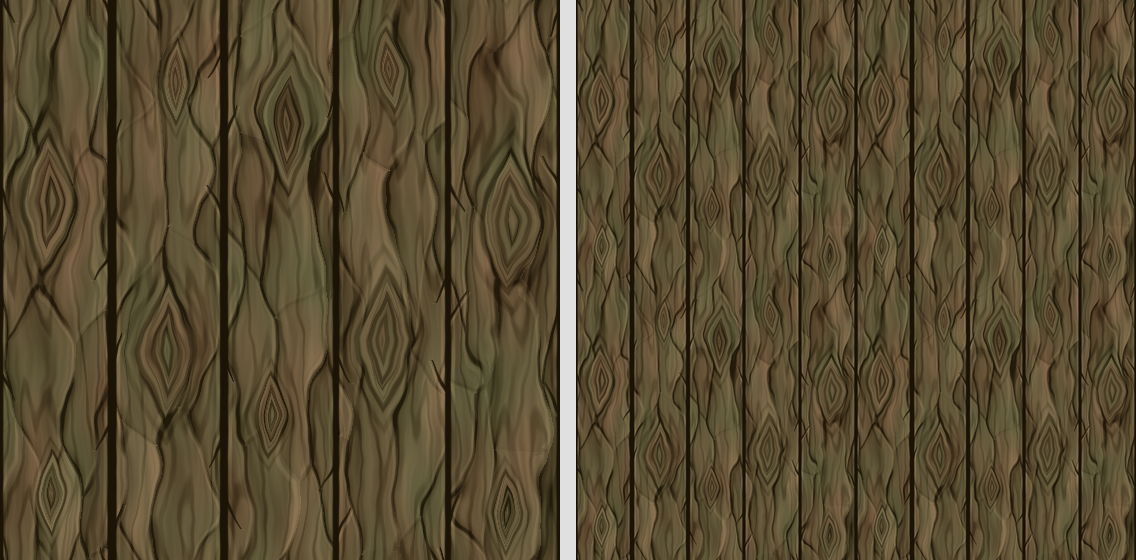
Left: one tile. Right: repeated 2 by 2.
Reproduce this texture procedurally as a WebGL 2 fragment shader.

```glsl
#version 300 es
precision highp float;
// Seamless painted wall of five weathered planks with knots, splinters and cracks.
uniform vec2 u_resolution;
out vec4 fragColor;

const float PLANKS = 5.0;
const float GAP_HALF_WIDTH = 0.0068;
const float RIM_WIDTH = 0.005;
const float CRACK_WIDTH = 0.0048;
const vec2 SPLINTERS = vec2(3.0, 4.0);      // per plank: across, down
const vec2 BIG_KNOT = vec2(0.25, 0.125);    // half size: plank widths, canvas heights
const vec2 SMALL_KNOT = vec2(0.15, 0.075);
const int NICKS = 6;
const float BASE_TONE = 0.67;
const vec3 GAP_COLOR = vec3(0.10, 0.075, 0.025);
const vec3 WOOD[6] = vec3[6](
  vec3(0.13, 0.10, 0.04), vec3(0.22, 0.18, 0.10), vec3(0.30, 0.25, 0.15),
  vec3(0.37, 0.32, 0.21), vec3(0.44, 0.38, 0.26), vec3(0.53, 0.45, 0.32));

vec2 hash2(vec2 p) {
  vec3 q = fract(p.xyx * vec3(0.1031, 0.1030, 0.0973));
  q += dot(q, q.yzx + 33.33);
  return fract((q.xx + q.yz) * q.zy);
}

vec2 gradient(vec2 cell, float rows) {
  float a = 6.2832 * hash2(vec2(cell.x, mod(cell.y, rows))).x;
  return vec2(cos(a), sin(a));
}

// Gradient noise that wraps vertically after a whole number of rows.
float noise(vec2 p, float rows) {
  vec2 i = floor(p), f = fract(p), u = f * f * f * (f * (f * 6.0 - 15.0) + 10.0);
  vec2 e = vec2(1.0, 0.0);
  float a = dot(gradient(i, rows), f);
  float b = dot(gradient(i + e, rows), f - e);
  float c = dot(gradient(i + e.yx, rows), f - e.yx);
  float d = dot(gradient(i + 1.0, rows), f - 1.0);
  return mix(mix(a, b, u.x), mix(c, d, u.x), u.y);
}

float band(float d, float width) { return 1.0 - smoothstep(width * 0.25, width, abs(d)); }

// Bends the grain around two knots; returns the bent x and the nearest knot radius.
vec2 flowAroundKnots(vec2 p, float plank) {
  float bent = p.x, nearest = 9.0;
  for (int k = 0; k < 2; k++) {
    vec2 size = k == 0 ? BIG_KNOT : SMALL_KNOT;
    float height = 0.56 + 0.22 * cos(2.5 * plank + 1.2) + 0.48 * float(k);
    float side = 0.2 * (hash2(vec2(plank, float(k) + 5.0)).x - 0.5);
    vec2 d = p - vec2(side, height);
    d.y -= round(d.y);
    float r = abs(d.x) / size.x + pow(abs(d.y) / size.y, 1.4);
    bent -= 0.8 * d.x / max(r * r, 1.0);
    bent += 0.5 * max(1.0 - r, 0.0);
    nearest = min(nearest, r);
  }
  return vec2(bent, nearest);
}

// Long Voronoi splinters: edge distance, side the edge lies on, offset, tone.
vec4 splinters(vec2 q, float seed) {
  vec2 base = floor(q), closest = vec2(9.0), home = base;
  for (int k = 0; k < 9; k++) {
    vec2 c = base + vec2(k % 3 - 1, k / 3 - 1);
    vec2 d = c + hash2(vec2(c.x + seed, mod(c.y, SPLINTERS.y))) - q;
    if (dot(d, d) < dot(closest, closest)) { closest = d; home = c; }
  }
  float edge = 1.0, facing = 0.0;
  for (int k = 0; k < 25; k++) {
    vec2 c = home + vec2(k % 5 - 2, k / 5 - 2);
    vec2 d = c + hash2(vec2(c.x + seed, mod(c.y, SPLINTERS.y))) - q;
    if (c == home) continue;
    vec2 n = normalize(d - closest);
    float dist = dot(0.5 * (d + closest), n) / length(n * SPLINTERS * vec2(PLANKS, 1.0));
    if (dist < edge) { edge = dist; facing = n.x; }
  }
  float tone = hash2(vec2(home.x + seed, mod(home.y, SPLINTERS.y)) + 11.0).y;
  return vec4(edge, facing, -closest.x, tone);
}

// Slanted cracks starting at the plank sides: x is the dark cut, y its pale lip.
vec2 nicks(vec2 p, float plank) {
  vec2 marks = vec2(0.0);
  for (int k = 0; k < NICKS; k++) {
    vec2 h = hash2(vec2(plank * 7.0 + float(k), 23.0));
    float side = k % 2 == 0 ? -1.0 : 1.0;
    vec2 dir = vec2(-side * mix(0.014, 0.034, h.y), fract(h.x * 7.0) > 0.5 ? 0.055 : -0.05);
    vec2 d = p - vec2(side * 0.5 / PLANKS, (float(k) + h.x) / float(NICKS));
    d.y -= round(d.y);
    float t = clamp(dot(d, dir) / dot(dir, dir), 0.0, 1.0);
    float width = CRACK_WIDTH * (1.1 - 0.7 * t);
    vec2 lip = d + vec2(side * 0.005, 0.002);
    marks = max(marks, vec2(band(length(d - dir * t), width), band(length(lip - dir * t), width)));
  }
  return marks;
}

void main() {
  vec2 uv = gl_FragCoord.xy / u_resolution;
  float plank = min(floor(uv.x * PLANKS), PLANKS - 1.0), seed = plank * 37.0;
  vec2 p = vec2(uv.x * PLANKS - plank - 0.5, uv.y);
  float wobble = noise(vec2(p.x * 2.0 + seed, p.y * 7.0), 7.0);
  float jitter = noise(vec2(p.x * 6.0 + seed, p.y * 24.0), 24.0);
  vec2 flow = flowAroundKnots(p + vec2(0.10 * wobble + 0.025 * jitter, 0.0), plank);
  float x = flow.x, r = flow.y, outside = smoothstep(0.9, 1.1, r);

  // Brushed grain
  float broad = noise(vec2(x * 5.0 + seed, p.y * 3.0), 3.0);
  float streak = noise(vec2(x * 13.0 + seed, p.y * 5.0), 5.0);
  float fine = noise(vec2(x * 32.0 + seed, p.y * 9.0), 9.0);
  float tone = BASE_TONE + 0.20 * broad + 0.24 * streak + 0.12 * fine;
  tone -= 0.22 * band(noise(vec2(x * 7.0 + seed + 9.0, p.y * 4.0), 4.0), 0.12);

  // Splinters with dark seams and a lit right edge
  vec4 s = splinters(vec2(x, p.y) * SPLINTERS + vec2(0.35 * wobble, 0.0), seed);
  float strength = smoothstep(-0.5, 0.2, broad + wobble) * smoothstep(0.05, 0.5, abs(s.y));
  tone += outside * (0.20 * (s.w - 0.5) + 0.16 * s.z);
  tone += outside * 0.18 * band(s.x - 0.0065, 0.004) * smoothstep(0.0, 0.6, s.y);
  tone -= outside * strength * (0.42 * band(s.x, CRACK_WIDTH) + 0.16 * band(s.x, 0.015));

  // Knot rings and eye
  tone -= 0.38 * band(r - 1.0, 0.15) + 0.16 * band(r - 1.45, 0.16);
  tone += 0.12 * band(r - 0.78, 0.14);
  tone -= 0.32 * band(r - 0.5, 0.12) + 0.35 * band(r - 0.2, 0.12);

  // Side cracks
  vec2 cut = nicks(vec2(p.x / PLANKS + 0.006 * jitter, p.y), plank);
  tone = mix(tone + 0.24 * cut.y, 0.06, 0.9 * cut.x);

  // Worn plank rims and the gaps between planks
  float joint = mod(round(uv.x * PLANKS), PLANKS);
  float gap = GAP_HALF_WIDTH * mix(0.75, 1.25, hash2(vec2(joint, 41.0)).x);
  float side = (0.5 - abs(p.x)) / PLANKS - gap + 0.0012 * jitter;
  tone -= 0.14 * (1.0 - smoothstep(0.0, 0.022, side));
  tone += (0.24 + 0.3 * wobble) * band(side - RIM_WIDTH * 0.8, RIM_WIDTH) * (1.0 - cut.x);

  float level = clamp(tone, 0.0, 1.0) * 5.0;
  int shade = int(min(level, 4.0));
  vec3 color = mix(WOOD[shade], WOOD[shade + 1], level - float(shade));
  float tint = noise(vec2(x * 3.0 + seed + 19.0, p.y * 5.0), 5.0);
  color *= 1.0 + tint * vec3(0.16, -0.03, 0.03);
  float soft = max(0.0015, 1.0 / u_resolution.x);
  color = mix(GAP_COLOR, color, smoothstep(-soft, soft, side));
  fragColor = vec4(color, 1.0);
}
```
